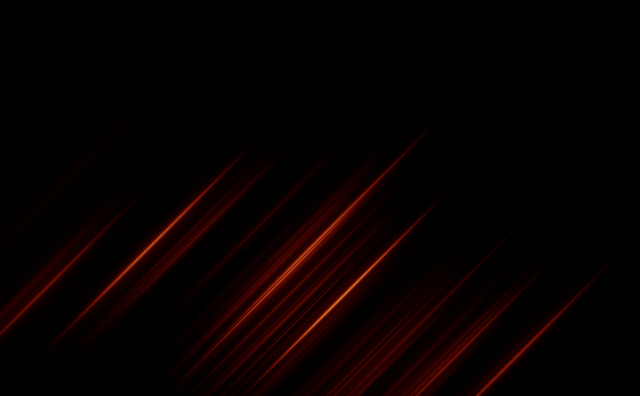
Write a Shadertoy shader that draws this background.

```glsl
// Diagonal red light streaks rising to the right over black.
// Bright lens-shaped streaks lie over bands of fine fibres; both live in a
// frame turned by 45 degrees, and summed heat is mapped to a dark ember ramp.

const float CORE_WIDTH = 0.0060;   // half width of a streak's hot line
const float GLOW_WIDTH = 0.024;    // half width of the halo around it
const float GLOW_LEVEL = 0.26;     // halo strength relative to the core
const float BAND_LENGTH = 0.60;    // half length of a fibre band
const float BAND_RAGGED = 0.26;    // how far fibre ends are scattered
const float COARSE_FIBRES = 72.0;  // fibres per canvas height
const float FINE_FIBRES = 155.0;
const float EMBER_GREEN = 0.88;    // green gained as heat rises
const float EMBER_BLUE = 0.31;     // blue relative to green

// Streaks: position across, centre along, half length, peak heat.
const int STREAKS = 10;
const vec4 STREAK[STREAKS] = vec4[STREAKS](
    vec4(-0.156, 0.38, 0.58, 0.25),
    vec4( 0.002, 0.76, 0.60, 0.52),
    vec4( 0.095, 0.92, 0.50, 0.11),
    vec4( 0.224, 1.08, 0.55, 0.12),
    vec4( 0.409, 1.21, 0.70, 0.46),
    vec4( 0.430, 1.10, 0.58, 0.18),
    vec4( 0.614, 1.11, 0.60, 0.60),
    vec4( 0.878, 1.20, 0.65, 0.20),
    vec4( 1.051, 1.25, 0.60, 0.24),
    vec4( 1.205, 1.36, 0.62, 0.34));

// Fibre bands: position across, centre along, half width, peak heat.
const int BANDS = 10;
const vec4 BAND[BANDS] = vec4[BANDS](
    vec4(-0.380, 0.55, 0.04, 0.08),
    vec4(-0.180, 0.38, 0.10, 0.15),
    vec4( 0.045, 0.78, 0.11, 0.25),
    vec4( 0.225, 1.02, 0.04, 0.06),
    vec4( 0.385, 1.02, 0.11, 0.34),
    vec4( 0.500, 1.00, 0.13, 0.42),
    vec4( 0.640, 1.00, 0.07, 0.20),
    vec4( 0.835, 0.98, 0.13, 0.36),
    vec4( 1.020, 1.08, 0.10, 0.28),
    vec4( 1.190, 1.25, 0.06, 0.10));

float hash(float n) {
    n = fract(n * 0.1031);
    n *= n + 33.33;
    n *= n + n;
    return fract(n);
}

float noise(float x) {
    float cell = floor(x);
    float f = x - cell;
    return mix(hash(cell), hash(cell + 1.0), f * f * (3.0 - 2.0 * f));
}

// Smooth bump: one at the centre, zero beyond one unit.
float bump(float t) {
    float s = max(1.0 - t * t, 0.0);
    return s * s;
}

float gauss(float d, float width) {
    return exp(-d * d / (width * width));
}

float streakHeat(float across, float along, vec4 s) {
    float fade = bump((along - s.y) / s.z);
    float taper = 0.4 + 0.6 * fade;
    float d = across - s.x;
    float core = gauss(d, max(CORE_WIDTH * taper, 1.0 / iResolution.y));
    float glow = GLOW_LEVEL * gauss(d, GLOW_WIDTH * taper);
    return s.w * fade * (core + glow);
}

float bandHeat(float across, float along, vec4 b) {
    return b.w * bump((along - b.y) / BAND_LENGTH) * bump((across - b.x) / b.z);
}

void mainImage(out vec4 fragColor, in vec2 fragCoord) {
    // Turned frame, in canvas heights
    vec2 p = fragCoord / iResolution.y;
    float across = p.x - p.y;
    float along = p.x + p.y;

    // Fibres: constant along the streaks, with scattered ends
    float coarse = noise(across * COARSE_FIBRES + 40.0);
    float fine = noise(across * FINE_FIBRES + 300.0);
    float fibre = mix(0.18, 1.5, coarse * fine);
    float ragged = along + BAND_RAGGED * (noise(across * 48.0 + 90.0) - 0.5);

    float heat = 0.0;
    for (int i = 0; i < BANDS; i++) heat += fibre * bandHeat(across, ragged, BAND[i]);
    for (int i = 0; i < STREAKS; i++) heat += streakHeat(across, along, STREAK[i]);

    // Ember ramp: red first, then orange in the hottest cores
    heat = min(heat, 0.78);
    float green = EMBER_GREEN * heat * heat * heat;
    fragColor = vec4(heat, green, EMBER_BLUE * green, 1.0);
}
```
